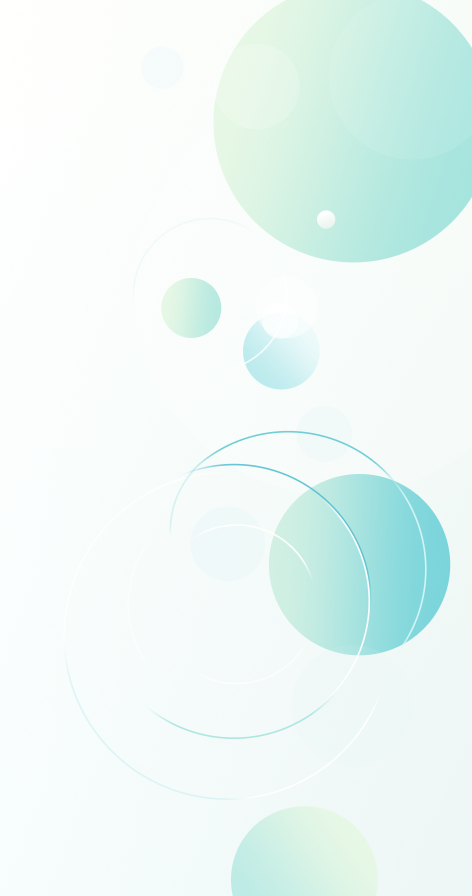
Reproduce this background procedurally as a Shadertoy shader.

```glsl
// Pale mint backdrop with floating gradient discs, faint bubbles and fine arcs.
// Everything is a circle distance: discs use a linear ramp across their width,
// arcs fade out by angle. Lengths are fractions of the canvas height.

const vec3 WHITE = vec3(1.0);
const vec3 PALE_GREEN = vec3(0.905, 0.970, 0.900);
const vec3 MINT = vec3(0.820, 0.940, 0.890);
const vec3 AQUA = vec3(0.650, 0.895, 0.870);
const vec3 TEAL = vec3(0.480, 0.835, 0.860);
const vec3 ICE = vec3(0.740, 0.920, 0.930);
const vec3 HAZE = vec3(0.860, 0.950, 0.960);
const vec3 LINE_BLUE = vec3(0.340, 0.750, 0.820);
const vec3 LINE_AQUA = vec3(0.380, 0.790, 0.820);

const vec3 SKY_TOP_LEFT = vec3(1.000, 1.000, 0.995);
const vec3 SKY_TOP_RIGHT = vec3(0.968, 0.988, 0.972);
const vec3 SKY_LOW_LEFT = vec3(0.970, 0.992, 0.992);
const vec3 SKY_LOW_RIGHT = vec3(0.928, 0.966, 0.962);

const float LINE_HALF_WIDTH = 0.0009;
const float GRAIN = 0.003;

// Bubbles: centre, radius, opacity
const vec4 HAZE_BUBBLES[4] = vec4[4](
    vec4(0.181, 0.9245, 0.0237, 0.20),
    vec4(0.362, 0.5156, 0.0312, 0.22),
    vec4(0.254, 0.3932, 0.0417, 0.25),
    vec4(0.393, 0.2122, 0.0677, 0.12));
const vec4 WHITE_BUBBLES[4] = vec4[4](
    vec4(0.2865, 0.9036, 0.0480, 0.18),
    vec4(0.4600, 0.9150, 0.0930, 0.09),
    vec4(0.3200, 0.6570, 0.0345, 0.50),
    vec4(0.3125, 0.6420, 0.0200, 0.60));

float hash(vec2 p) {
    return fract(sin(dot(p, vec2(12.9898, 78.233))) * 43758.5453);
}

// Antialiased coverage of a signed distance
float cover(float d) {
    return clamp(0.5 - d * iResolution.y, 0.0, 1.0);
}

float disc(vec2 p, vec2 centre, float radius) {
    return cover(length(p - centre) - radius);
}

// Disc filled with a ramp running along the given angle
void paintDisc(inout vec3 col, vec2 p, vec2 centre, float radius,
               float angle, vec3 from, vec3 to) {
    vec2 along = vec2(cos(angle), sin(angle));
    float t = dot(p - centre, along) / (2.0 * radius) + 0.5;
    vec3 fill = mix(from, to, smoothstep(0.0, 1.0, t));
    col = mix(col, fill, disc(p, centre, radius));
}

// Thin arc around a middle angle, fading towards both ends
void paintArc(inout vec3 col, vec2 p, vec2 centre, float radius,
              float middle, float halfSpan, vec3 tint, float opacity) {
    vec2 q = p - centre;
    float away = abs(mod(atan(q.y, q.x) - middle + 3.14159, 6.28318) - 3.14159);
    float fade = 1.0 - smoothstep(0.6 * halfSpan, halfSpan, away);
    float line = cover(abs(length(q) - radius) - LINE_HALF_WIDTH);
    col = mix(col, tint, line * fade * opacity);
}

void mainImage(out vec4 fragColor, in vec2 fragCoord) {
    vec2 p = fragCoord / iResolution.y;
    vec2 uv = fragCoord / iResolution.xy;

    // Backdrop, with a very large soft bubble at the right
    vec3 col = mix(mix(SKY_LOW_LEFT, SKY_LOW_RIGHT, uv.x),
                   mix(SKY_TOP_LEFT, SKY_TOP_RIGHT, uv.x), uv.y);
    col = mix(col, WHITE, 0.22 * disc(p, vec2(0.378, 0.674), 0.228));

    // Gradient discs
    paintDisc(col, p, vec2(0.3945, 0.8633), 0.1562, -0.30, PALE_GREEN, AQUA);
    paintDisc(col, p, vec2(0.2135, 0.6563), 0.0335, -0.10, PALE_GREEN, mix(MINT, AQUA, 0.6));
    paintDisc(col, p, vec2(0.3140, 0.6081), 0.0428, 0.75, ICE, vec3(0.93, 0.98, 0.98));
    paintDisc(col, p, vec2(0.4013, 0.3698), 0.1012, -0.05, MINT, TEAL);
    paintDisc(col, p, vec2(0.3398, 0.0182), 0.0820, 0.60, vec3(0.74, 0.92, 0.90), PALE_GREEN);

    // Translucent bubbles
    for (int i = 0; i < 4; i++) {
        vec4 h = HAZE_BUBBLES[i];
        vec4 w = WHITE_BUBBLES[i];
        col = mix(col, HAZE, h.w * disc(p, h.xy, h.z));
        col = mix(col, WHITE, w.w * disc(p, w.xy, w.z));
    }

    // Small bright bead
    paintDisc(col, p, vec2(0.364, 0.755), 0.0102, -1.2, WHITE, vec3(0.92, 0.96, 0.94));

    // Upper ring
    vec2 upper = vec2(0.2344, 0.6706);
    paintArc(col, p, upper, 0.0855, 2.1, 1.3, HAZE, 0.35);
    paintArc(col, p, upper, 0.0855, -0.50, 0.95, WHITE, 0.80);

    // Wide outer ring
    vec2 outer = vec2(0.2539, 0.2904);
    paintArc(col, p, outer, 0.1823, 2.50, 1.0, WHITE, 0.85);
    paintArc(col, p, outer, 0.1823, -2.25, 0.95, ICE, 0.45);
    paintArc(col, p, outer, 0.1823, -0.95, 0.65, WHITE, 0.95);

    // Small inner ring
    vec2 inner = vec2(0.2643, 0.3255);
    paintArc(col, p, inner, 0.0885, 1.25, 1.0, WHITE, 0.95);
    paintArc(col, p, inner, 0.0885, -1.30, 0.9, WHITE, 0.70);
    paintArc(col, p, inner, 0.1210, 3.14, 0.7, WHITE, 0.50);

    // Right ring and the faint tail at its left
    vec2 right = vec2(0.3216, 0.3646);
    paintArc(col, p, vec2(0.2904, 0.4076), 0.1003, 2.75, 0.50, ICE, 0.60);
    paintArc(col, p, right, 0.1536, 1.50, 0.92, LINE_AQUA, 0.90);
    paintArc(col, p, right, 0.1536, 0.02, 0.80, vec3(0.88, 0.98, 0.98), 0.85);

    // Central ring: blue crown, white inner edge, aqua base
    vec2 central = vec2(0.2611, 0.3288);
    paintArc(col, p, central, 0.1527, 0.95, 1.05, LINE_BLUE, 0.90);
    paintArc(col, p, central, 0.1510, 0.00, 0.95, WHITE, 0.95);
    paintArc(col, p, central, 0.1527, -1.50, 0.80, AQUA, 0.90);

    col += (hash(fragCoord) - 0.5) * GRAIN;
    fragColor = vec4(col, 1.0);
}
```
